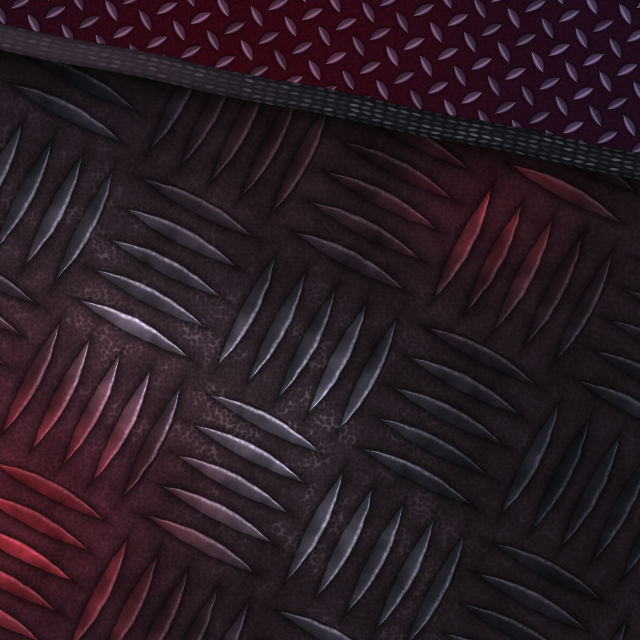
Reproduce this texture procedurally as a Shadertoy shader.

```glsl
// Dark five-bar tread plate under red and white light, with a braided strap and a fine red tread above.

const float PLATE_CELL = 0.25;
const float FINE_CELL = 0.039;
const float STRAP_HALF = 0.0205;

float hash(vec2 p) {
    return fract(sin(dot(p, vec2(127.1, 311.7))) * 4375.85);
}

// Coordinates of p in a frame turned by angle a
vec2 turn(vec2 p, float a) {
    float c = cos(a), s = sin(a);
    return vec2(c * p.x + s * p.y, c * p.y - s * p.x);
}

// Distance to the nearest scattered point
float cellular(vec2 p) {
    vec2 cell = floor(p);
    float nearest = 2.0;
    for (int j = -1; j <= 1; j++)
        for (int i = -1; i <= 1; i++) {
            vec2 c = cell + vec2(i, j);
            vec2 point = c + vec2(hash(c), hash(c + 17.3));
            nearest = min(nearest, length(p - point));
        }
    return nearest;
}

float layeredSines(vec2 p) {
    float sum = 0.0, amp = 0.5;
    for (int i = 0; i < 4; i++) {
        sum += amp * sin(p.x + 1.7 * sin(p.y)) * sin(p.y + 1.3 * sin(p.x));
        p = turn(p, 0.9) * 1.9 + 2.3;
        amp *= 0.55;
    }
    return sum;
}

float glow(vec2 p, vec2 center, float radius) {
    vec2 d = (p - center) / radius;
    return exp(-dot(d, d));
}

// Checkerboard of crossed bar groups: distance, position across bar, random value, taper
vec4 tread(vec2 q, float sideBars, float pitch, vec2 halfSize, float bow) {
    vec2 cell = floor(q + 0.5);
    vec2 f = q - cell;
    if (mod(cell.x + cell.y, 2.0) > 0.5) f = f.yx;
    float bar = clamp(floor(f.x / pitch + 0.5), -sideBars, sideBars);
    f.x -= bar * pitch;
    float t = f.y / halfSize.y;
    float taper = 1.0 - t * t;
    float across = f.x - bow * taper;
    float dist = abs(across) - halfSize.x * taper;
    float side = across / (halfSize.x * max(taper, 0.08));
    return vec4(dist, side, hash(cell + bar * 0.37), taper);
}

vec3 largePlate(vec2 p, float px) {
    float wear = layeredSines(p * 38.0);
    float grain = cellular(p * 150.0);
    vec2 q = turn(p - vec2(0.48, 0.465), -0.482) / PLATE_CELL;
    q += 0.006 * vec2(sin(p.y * 160.0), sin(p.x * 140.0)) * wear;
    vec4 bar = tread(q, 2.0, 0.2135, vec2(0.049, 0.38), 0.014);

    // Light pools
    float white = glow(p, vec2(0.44, 0.34), 0.17) + 0.9 * glow(p, vec2(0.22, 0.48), 0.13)
                + 0.5 * glow(p, vec2(0.06, 0.65), 0.16) + 0.4 * glow(p, vec2(0.58, 0.1), 0.17);
    float red = glow(p, vec2(0.0, 0.19), 0.26) + 0.65 * glow(p, vec2(0.77, 0.69), 0.15)
              + 0.2 * glow(p, vec2(0.43, 0.77), 0.15);
    float haze = glow(p, vec2(0.08, 0.42), 0.36);

    // Floor with scuffs and a dark seat around each bar
    vec3 col = vec3(0.115, 0.092, 0.112) + haze * vec3(0.06, 0.035, 0.045);
    col += white * vec3(0.07, 0.06, 0.065) + red * vec3(0.15, 0.005, 0.02);
    col *= 0.82 + 0.32 * grain + 0.22 * wear;
    col += 0.13 * white * smoothstep(0.05, 0.5, wear) * smoothstep(0.3, 0.8, grain);
    col *= 1.0 - 0.58 * exp(-max(bar.x, 0.0) * 38.0);

    // Bar face, shaded across, with a worn bright rim
    vec3 face = vec3(0.11, 0.105, 0.13) + white * vec3(0.27, 0.265, 0.31);
    face += red * vec3(0.46, 0.06, 0.075);
    face *= (0.72 + 0.4 * bar.z) * (0.88 + 0.2 * bar.y + 0.3 * wear);
    float rim = glow(vec2(bar.y, 0.0), vec2(0.72, 0.0), 0.24) * smoothstep(0.0, 0.3, bar.w);
    face += rim * (0.13 + 0.36 * white) * (0.5 + 0.8 * grain) * vec3(0.92, 0.88, 1.0);
    return mix(col, face, smoothstep(px, -px, bar.x * PLATE_CELL));
}

vec3 finePlate(vec2 p, float px) {
    vec4 bar = tread(turn(p, 0.5) / FINE_CELL, 0.0, 1.0, vec2(0.17, 0.48), 0.03);
    float redPool = glow(p, vec2(0.38, 0.92), 0.42);
    vec3 col = mix(vec3(0.115, 0.05, 0.115), vec3(0.2, 0.03, 0.07), redPool);
    col *= 0.85 + 0.3 * cellular(p * 170.0);
    col *= 1.0 - 0.45 * exp(-max(bar.x, 0.0) * 14.0);
    vec3 face = mix(vec3(0.23, 0.19, 0.3), vec3(0.29, 0.17, 0.24), redPool);
    face *= 0.8 + 0.35 * bar.z - 0.15 * bar.y;
    face += 0.24 * glow(vec2(bar.y, 0.0), vec2(-0.45, 0.0), 0.3) * vec3(0.95, 0.8, 0.95);
    return mix(col, face, smoothstep(px, -px, bar.x * FINE_CELL));
}

// Rows of slanted stitches, staggered row by row
vec3 braid(vec2 s) {
    float row = floor(s.y / 0.0075);
    vec2 q = vec2(s.x / 0.019 + 0.5 * row, s.y / 0.0075 - row);
    float lean = mod(row, 2.0) * 2.0 - 1.0;
    q.x += lean * 0.35 * q.y;
    float id = hash(vec2(floor(q.x), row));
    vec2 f = vec2(fract(q.x), q.y) - 0.5;
    float stitch = smoothstep(0.5, 0.15, length(f * vec2(0.9, 1.2)));
    float fade = smoothstep(0.1, 0.65, s.x);
    vec3 cloth = mix(vec3(0.2, 0.16, 0.19), vec3(0.075, 0.075, 0.09), fade);
    vec3 thread = mix(vec3(0.1, 0.09, 0.1), vec3(0.25, 0.26, 0.28), fade);
    cloth += thread * stitch * (0.2 + 0.8 * id * id);
    return cloth * (1.0 - 0.5 * pow(abs(s.y) / STRAP_HALF, 4.0));
}

void mainImage(out vec4 fragColor, in vec2 fragCoord) {
    vec2 p = fragCoord / iResolution.y;
    float px = 1.0 / iResolution.y;
    vec2 strap = turn(p - vec2(0.0, 0.943), -0.2);
    strap.y += 0.0015 * sin(strap.x * 21.0);

    // Strap shadow falls on the large plate
    vec3 plate = largePlate(p, px) * (1.0 - 0.6 * exp(min(strap.y + STRAP_HALF, 0.0) * 35.0));
    vec3 col = mix(plate, finePlate(p, px), smoothstep(-px, px, strap.y));
    col = mix(col, braid(strap), smoothstep(px, -px, abs(strap.y) - STRAP_HALF));
    fragColor = vec4(clamp(col, 0.0, 1.0), 1.0);
}
```
